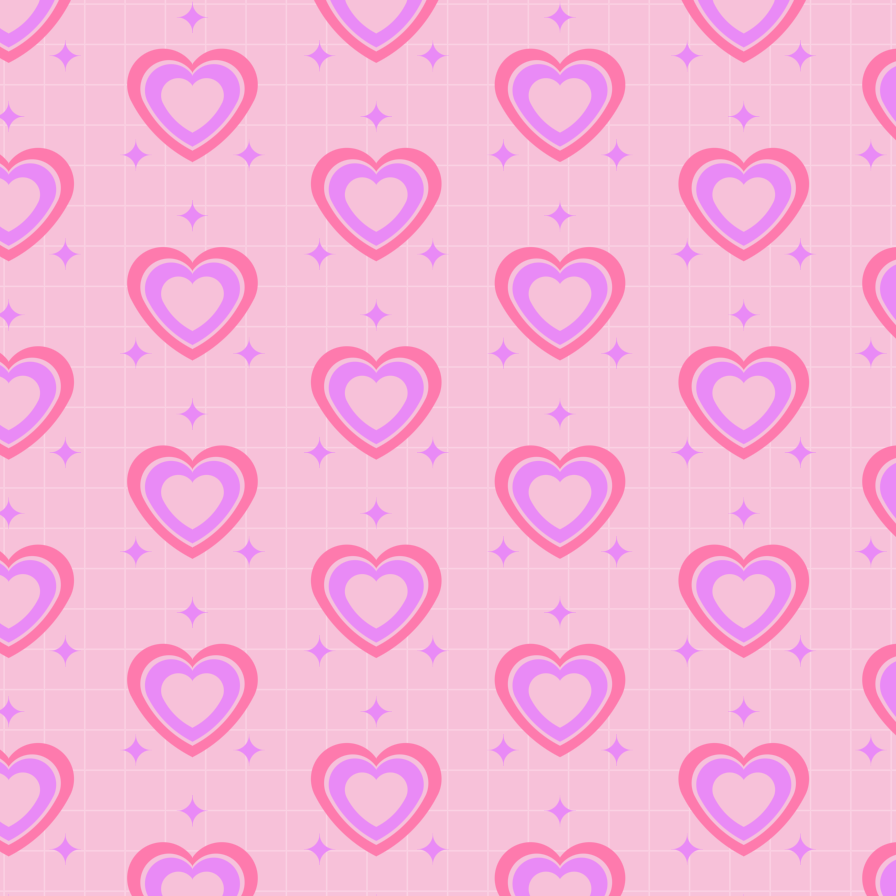
This pattern is drawn by a Shadertoy shader. Its source:

```glsl
// Staggered columns of nested hearts, each with three four-pointed sparkles,
// over a faint square grid. Hearts are distance fields built from two tangent
// arcs per side; one folded cell repeats, and odd columns shift by half a row.

const vec3 BLUSH = vec3(0.97, 0.757, 0.85);
const vec3 PALE = vec3(0.965, 0.755, 0.86);
const vec3 ROSE = vec3(0.995, 0.478, 0.678);
const vec3 ORCHID = vec3(0.912, 0.54, 0.965);

const vec2 HEART_PITCH = vec2(0.2051, 0.2214);
const vec2 HEART_ORIGIN = vec2(0.4199, 0.5503);
const float GRID_PITCH = 0.0450;
const vec2 GRID_ORIGIN = vec2(0.3646, 0.6354);

// Antialiased fill of a signed distance
float fill(float d, float soft) {
    return 1.0 - smoothstep(-soft, soft, d);
}

// Heart of the given half width, centred on its bounding box
float heartDistance(vec2 p, float halfWidth) {
    const vec2 lobe = vec2(0.45, 0.318);
    const vec2 side = vec2(-0.959, 1.034);
    vec2 q = vec2(abs(p.x), p.y) / halfWidth;
    vec2 axis = lobe - side;
    vec2 r = q - side;
    bool below = axis.x * r.y - axis.y * r.x < 0.0;
    float d = below ? length(r) - 2.13 : length(q - lobe) - 0.55;
    return d * halfWidth;
}

// Four-pointed star: the space left between four touching circles
float sparkleDistance(vec2 p, float radius) {
    vec2 q = abs(p);
    float hollow = radius - length(q - radius);
    return max(hollow, max(q.x, q.y) - radius);
}

// Distance to the nearest line of a square grid
float gridDistance(vec2 p, float pitch) {
    vec2 q = abs(fract(p / pitch + 0.5) - 0.5) * pitch;
    return min(q.x, q.y);
}

// Staggered cell coordinates, with the heart centre at zero
vec2 heartCell(vec2 p) {
    float column = floor(p.x / HEART_PITCH.x + 0.5);
    p.x -= column * HEART_PITCH.x;
    p.y += 0.5 * HEART_PITCH.y * mod(column, 2.0);
    // The cell reaches further up to hold the top sparkle
    float below = 0.4 * HEART_PITCH.y;
    p.y = mod(p.y + below, HEART_PITCH.y) - below;
    return p;
}

// Layers of shrinking hearts, outermost first
vec3 paintHearts(vec3 color, vec2 p, float soft) {
    color = mix(color, ROSE, fill(heartDistance(p, 0.0729), soft));
    color = mix(color, PALE, fill(heartDistance(p, 0.0582), soft));
    color = mix(color, ORCHID, fill(heartDistance(p, 0.0530), soft));
    return mix(color, BLUSH, fill(heartDistance(p, 0.0350), soft));
}

// One sparkle above the heart and a mirrored pair beside its tip
vec3 paintSparkles(vec3 color, vec2 p, float soft) {
    float top = sparkleDistance(p - vec2(0.0, 0.0983), 0.0172);
    vec2 mirrored = vec2(abs(p.x), p.y);
    float pair = sparkleDistance(mirrored - vec2(0.0632, -0.0553), 0.0172);
    return mix(color, ORCHID, fill(min(top, pair), soft));
}

void mainImage(out vec4 fragColor, in vec2 fragCoord) {
    vec2 uv = fragCoord / iResolution.y;
    float soft = 0.8 / iResolution.y;

    // Background grid
    float line = gridDistance(uv - GRID_ORIGIN, GRID_PITCH) - 0.0008;
    vec3 color = mix(BLUSH, vec3(1.0, 0.93, 0.96), 0.38 * fill(line, soft));

    // Repeating motif
    vec2 p = heartCell(uv - HEART_ORIGIN);
    color = paintSparkles(color, p, soft);
    color = paintHearts(color, p, soft);

    fragColor = vec4(color, 1.0);
}
```
